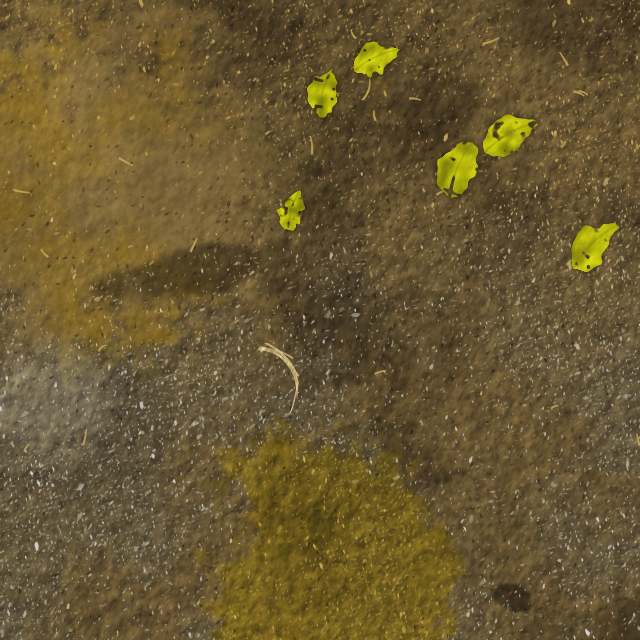
Write a WebGL 2 fragment shader that draws this texture.

```glsl
#version 300 es
precision highp float;
// Wet gritty earth with a sandy patch, moss, pale flecks, straw and fallen leaves.

uniform vec2 u_resolution;
out vec4 outColor;

const vec3 DARK  = vec3(0.27, 0.215, 0.13);
const vec3 EARTH = vec3(0.40, 0.325, 0.19);
const vec3 SLATE = vec3(0.365, 0.33, 0.25);
const vec3 OCHRE = vec3(0.53, 0.42, 0.14);
const vec3 SAND  = vec3(0.50, 0.41, 0.23);
const vec3 MOSS  = vec3(0.45, 0.37, 0.09);
const vec3 PALE  = vec3(0.76, 0.75, 0.66);
const vec3 STRAW = vec3(0.78, 0.65, 0.35);
const vec3 LEAF  = vec3(0.68, 0.68, 0.05);
const float SOFT = 0.001;       // edge softness
const float GRAIN = 0.5;        // strength of fine grain
const float SLANT = 1.0;        // main direction of grain and chips
const int LEAVES = 6;
const int STALKS = 22;

float hash(vec2 p) {
  vec3 q = fract(vec3(p.xyx) * 0.1031);
  q += dot(q, q.yzx + 33.33);
  return fract((q.x + q.y) * q.z);
}

vec2 hash2(vec2 p) { return vec2(hash(p), hash(p + 71.7)); }

float noise(vec2 p) {
  vec2 i = floor(p), f = fract(p);
  f = f * f * (3.0 - 2.0 * f);
  return mix(mix(hash(i), hash(i + vec2(1, 0)), f.x),
             mix(hash(i + vec2(0, 1)), hash(i + vec2(1, 1)), f.x), f.y);
}

float fbm(vec2 p) {
  float sum = 0.0, amp = 0.5;
  for (int i = 0; i < 5; i++) {
    sum += amp * noise(p);
    p = mat2(1.6, 1.2, -1.2, 1.6) * p + 17.3;
    amp *= 0.5;
  }
  return sum;
}

vec2 turn(vec2 p, float a) {
  float c = cos(a), s = sin(a);
  return vec2(c * p.x + s * p.y, c * p.y - s * p.x);
}

float fill(float d, float soft) { return 1.0 - smoothstep(-soft, soft, d); }

// Soft blob with a ragged border
float patchMask(vec2 p, vec2 center, vec2 radii, float soft) {
  float d = length((p - center) / radii) - 1.0;
  d += 1.1 * (fbm(p * 9.0 + center * 40.0) - 0.5) + 0.9 * (fbm(p * 38.0) - 0.5);
  return fill(d, soft);
}

// One elongated chip per cell; x is coverage, y a random tint
vec2 flecks(vec2 p, float cells, float density, float seed) {
  vec2 g = turn(p, seed) * cells, id = floor(g);
  vec2 r = hash2(id + seed * 13.0), s = hash2(id + seed * 29.0 + 5.0);
  vec2 q = turn(g - id - 0.34 - 0.32 * r, SLANT + 2.0 * (s.y - 0.5) - seed);
  vec2 size = mix(vec2(0.15, 0.09), vec2(0.36, 0.15), s.x * s.x);
  float d = (length(q / size) - 1.0) * size.y + 0.09 * (noise(g * 5.0) - 0.5);
  float present = step(hash(id + seed * 7.0 + 111.0), density);
  return vec2(fill(d, SOFT * cells) * present * mix(0.2, 1.0, r.y), s.y);
}

// Thin bent stalk around the origin, along x
float stalk(vec2 p, float halfLength, float width, float bend) {
  float t = p.x / halfLength;
  float d = abs(p.y - bend * halfLength * (t * t - 0.3)) - width * (1.0 - 0.3 * t);
  return fill(max(d, abs(p.x) - halfLength), SOFT);
}

void main() {
  float scale = min(u_resolution.x, u_resolution.y);
  vec2 p = gl_FragCoord.xy / scale;
  vec2 warp = p + 0.05 * (vec2(fbm(p * 6.0), fbm(p * 6.0 + 31.0)) - 0.5);

  // Ground tones
  float tone = fbm(warp * 6.0 + 3.0);
  float gritty = smoothstep(0.33, 0.6, fbm(warp * 5.0 + 50.0));
  vec3 col = mix(DARK, EARTH, smoothstep(0.26, 0.58, tone));
  float cool = smoothstep(0.75, 0.35, p.y + 0.35 * (tone - 0.5)) * gritty;
  col = mix(col, SLATE, 0.6 * cool);

  // Sand, ochre stains, moss and a pale smear
  float sand = patchMask(p, vec2(0.10, 0.73), vec2(0.34, 0.23), 0.3);
  float stain = smoothstep(0.42, 0.7, fbm(warp * 7.0 + 9.0));
  col = mix(col, mix(SAND, OCHRE, stain) * (0.68 + 0.55 * tone), 0.88 * sand);
  float moss = patchMask(p, vec2(0.52, 0.09), vec2(0.17, 0.20), 0.2);
  col = mix(col, MOSS * (0.7 + 0.6 * tone), 0.82 * moss);
  float smear = patchMask(p, vec2(0.07, 0.37), vec2(0.10, 0.08), 0.4);
  col = mix(col, PALE * vec3(0.76, 0.72, 0.66), 0.5 * smear);

  // Dark crumbling ridge and wet stone
  vec2 along = turn(p - vec2(0.31, 0.58), 0.25);
  float ridge = patchMask(along, vec2(0.0), vec2(0.14, 0.032), 0.35);
  float stone = patchMask(p, vec2(0.80, 0.065), vec2(0.036, 0.028), 0.15);
  col = mix(col, DARK * 0.75, max(0.6 * ridge, 0.85 * stone));

  // Fine grain and relief
  float rough = 1.0 - 0.5 * sand;
  vec2 g = turn(p, SLANT) * vec2(95.0, 190.0);
  float grain = 0.6 * noise(g) + 0.4 * noise(g * 2.1 + 8.0) - 0.5;
  float relief = fbm(p * 50.0) - fbm(p * 50.0 + vec2(0.35, -0.35));
  col *= 1.0 + rough * (GRAIN * grain + 0.55 * relief);

  // Chips, gold on warm ground and pale or bluish on cool ground
  float golden = smoothstep(0.4, 0.8, p.y + 0.5 * (tone - 0.5));
  vec3 chipColor = mix(mix(PALE, STRAW, golden), OCHRE * 1.35, 0.75 * moss);
  float crowd = (0.3 + 0.7 * gritty) * (1.0 - 0.8 * sand * (1.0 - ridge)) * (1.0 - 0.6 * smear);
  for (int i = 0; i < 4; i++) {
    float layer = float(i);
    vec2 chip = flecks(p, 50.0 + 27.0 * layer, crowd * (0.15 + 0.16 * layer), 0.4 + layer);
    vec3 tint = chipColor * mix(0.8, 1.2, chip.y);
    tint.b += 0.12 * (1.0 - golden) * (1.0 - moss) * step(0.7, chip.y);
    col = mix(col, tint, chip.x * (0.95 - 0.06 * layer));
  }
  vec2 pit = flecks(p, 75.0, 0.22, 6.3);
  col *= 1.0 - 0.38 * pit.x;

  // Scattered straw
  for (int i = 0; i < STALKS; i++) {
    vec2 r = hash2(vec2(float(i) * 3.7, 12.0)), s = hash2(vec2(float(i) * 5.1, 47.0));
    vec2 q = turn(p - vec2(r.x, 0.25 + 0.72 * r.y), SLANT + 3.0 * (s.x - 0.5));
    col = mix(col, STRAW, 0.85 * stalk(q, 0.006 + 0.012 * s.y, 0.0015, 0.5 * (s.y - 0.5)));
  }

  // Forked root
  for (int i = 0; i < 4; i++) {
    float k = float(i);
    vec2 q = turn(p - vec2(0.453 - 0.007 * k, 0.415 + 0.012 * k), -1.25 + 0.32 * k);
    q.y += 0.003 * (noise(p * 45.0 + k) - 0.5);
    float root = stalk(q, 0.058 - 0.01 * k, 0.0017, -0.5 + 0.12 * k);
    col = mix(col, mix(STRAW, PALE, 0.4) * (1.0 + 0.6 * grain), 0.9 * root);
  }

  // Ragged leaves with holes, midrib and a soft shadow
  for (int i = 0; i < LEAVES; i++) {
    float k = float(i);
    vec2 center = vec2(0.40, 0.57) + vec2(0.55, 0.41) * fract(k * vec2(0.618, 0.29) + vec2(0.1, 0.25));
    float size = mix(0.032, 0.05, hash(vec2(k, 8.0)));
    vec2 q = turn(p - center, 0.9 + 1.6 * (hash(vec2(k, 3.0)) - 0.5)) / size;
    if (dot(q, q) > 4.0) continue;
    q.y += 0.15 * q.x * q.x;
    float edge = abs(q.y) - 0.58 * (1.0 - q.x * q.x) * (1.0 - 0.3 * q.x);
    edge = max(edge + 0.3 * (noise(q * 4.0 + k * 19.0) - 0.5), abs(q.x) - 1.0);
    float hole = 0.25 * (noise(q * 5.0 + k * 31.0) - 0.82);
    float body = fill(max(edge, hole), SOFT / size);
    float rib = fill(abs(q.y) - 0.02, 0.05);
    vec3 blade = LEAF * (0.72 + 0.5 * noise(q * 3.0 + k)) * (1.0 + 0.2 * grain);
    col *= 1.0 - 0.3 * fill(edge - 0.05, 0.2);
    col = mix(col, mix(blade, LEAF * 0.75, 0.6 * rib), body);
  }

  outColor = vec4(clamp(col, 0.0, 1.0), 1.0);
}
```
